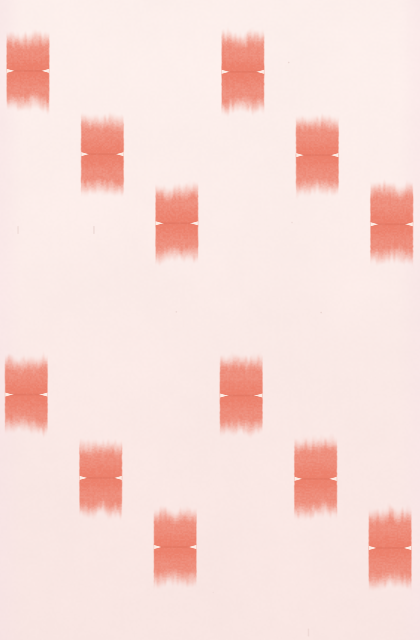
Reproduce this pattern procedurally as a Shadertoy shader.

```glsl
const vec3 PAPER_TOP = vec3(0.990, 0.938, 0.925);
const vec3 PAPER_BOTTOM = vec3(0.976, 0.902, 0.890);
const vec3 PAPER_EDGE = vec3(0.972, 0.895, 0.905);
const vec3 NOTCH_TINT = vec3(0.992, 0.925, 0.895);
const vec3 INK = vec3(0.928, 0.505, 0.425);
const vec3 SPECK = vec3(0.87, 0.77, 0.75);

const float HALF_WIDTH = 0.0333;
const float NOTCH_LENGTH = 0.0150;
const float NOTCH_HEIGHT = 0.0040;

float hash(vec2 p) {
    return fract(sin(dot(p, vec2(127.1, 311.7))) * 43758.5453);
}

float noise(vec2 p) {
    vec2 cell = floor(p);
    vec2 f = fract(p);
    f = f * f * (3.0 - 2.0 * f);
    float low = mix(hash(cell), hash(cell + vec2(1.0, 0.0)), f.x);
    float high = mix(hash(cell + vec2(0.0, 1.0)), hash(cell + 1.0), f.x);
    return mix(low, high, f.y);
}

// Waist of each block: a repeating, slightly sheared run of three steps
vec2 blockCentre(float column, float row, float stepIndex) {
    float drop = stepIndex * (0.1413 - 0.0111 * stepIndex);
    vec2 origin = vec2(0.0437 + 0.1163 * stepIndex, 0.8893 - drop);
    return origin + column * vec2(0.3358, -0.0015) + row * vec2(-0.0026, -0.5058);
}

// Ink density: straight sides, dusty and uneven ends
float blockDensity(vec2 q, float seed, float aa) {
    float side = HALF_WIDTH + 0.0006 * (noise(vec2(q.y * 260.0, seed)) - 0.5);
    float body = 1.0 - smoothstep(-aa, aa, abs(q.x) - side);

    float end = q.y > 0.0 ? 1.0 : 2.0;
    float reach = 0.005 * (hash(vec2(seed, end)) - 0.5);
    float wave = noise(vec2(q.x * 75.0 + seed * 9.0, end * 7.0)) - 0.5;
    float streak = noise(vec2(q.x * 260.0 + seed * 17.0, q.y * 70.0)) - 0.5;
    float arch = (end - 1.0) * 0.004 * (0.5 - abs(q.x) / HALF_WIDTH);
    float height = abs(q.y) + arch + 0.008 * wave + 0.007 * streak - reach;

    float fade = 1.0 - smoothstep(0.034, 0.065, height);
    float wash = mix(1.0, 0.86, smoothstep(0.0, 0.034, abs(q.y)));
    float grain = noise(q * 430.0 + seed * 31.0) - 0.5;
    float dust = 0.13 + 0.5 * fade * (1.0 - fade);
    return body * clamp(fade * (wash + dust * grain), 0.0, 1.0);
}

// Pair of wedges pointing inwards along the waist
float notchMask(vec2 q, float aa) {
    float inward = (abs(q.x) - HALF_WIDTH + NOTCH_LENGTH) / NOTCH_LENGTH;
    float wedge = NOTCH_HEIGHT * clamp(inward, 0.0, 1.0);
    float inside = 1.0 - smoothstep(-aa, aa, abs(q.x) - HALF_WIDTH);
    return inside * smoothstep(0.0, aa, wedge - abs(q.y));
}

vec3 paperColour(vec2 p, float width) {
    vec3 colour = mix(PAPER_BOTTOM, PAPER_TOP, smoothstep(0.0, 1.0, p.y));
    float margin = 1.0 - smoothstep(0.0, 0.04, min(p.x, width - p.x));
    colour = mix(colour, PAPER_EDGE, 0.5 * margin);
    float mottle = noise(p * 9.0) + 0.5 * noise(p * 38.0) - 0.75;
    float fibre = noise(p * 300.0) - 0.5;
    return colour + 0.009 * mottle + 0.006 * fibre;
}

// Sparse faint flecks, some stretched upright
float speckMask(vec2 p, float width, float aa) {
    float mask = 0.0;
    for (float i = 0.0; i < 9.0; i++) {
        vec2 centre = vec2(hash(vec2(i, 3.0)) * width, hash(vec2(i, 8.0)));
        float stretch = 0.005 * step(0.7, hash(vec2(i, 5.0)));
        vec2 q = p - centre;
        q.y -= clamp(q.y, -stretch, stretch);
        float strength = 0.2 + 0.4 * hash(vec2(i, 6.0));
        mask = max(mask, strength * (1.0 - smoothstep(0.0, 0.0007 + aa, length(q))));
    }
    return mask;
}

void mainImage(out vec4 fragColor, in vec2 fragCoord) {
    vec2 p = fragCoord / iResolution.y;
    float width = iResolution.x / iResolution.y;
    float aa = 1.0 / iResolution.y;

    vec3 colour = paperColour(p, width);
    colour = mix(colour, SPECK, speckMask(p, width, aa));

    // Two runs across, two down, three blocks in each
    for (float row = 0.0; row < 2.0; row++) {
        for (float column = 0.0; column < 2.0; column++) {
            for (float k = 0.0; k < 3.0; k++) {
                float seed = 1.0 + k + 3.0 * column + 6.0 * row;
                vec2 q = p - blockCentre(column, row, k);
                float density = blockDensity(q, seed, aa);
                float crease = 1.0 - smoothstep(0.0, 0.0012 + aa, abs(q.y));
                colour = mix(colour, INK - 0.03 * crease, density);
                colour = mix(colour, NOTCH_TINT, notchMask(q, aa));
            }
        }
    }
    fragColor = vec4(colour, 1.0);
}
```
